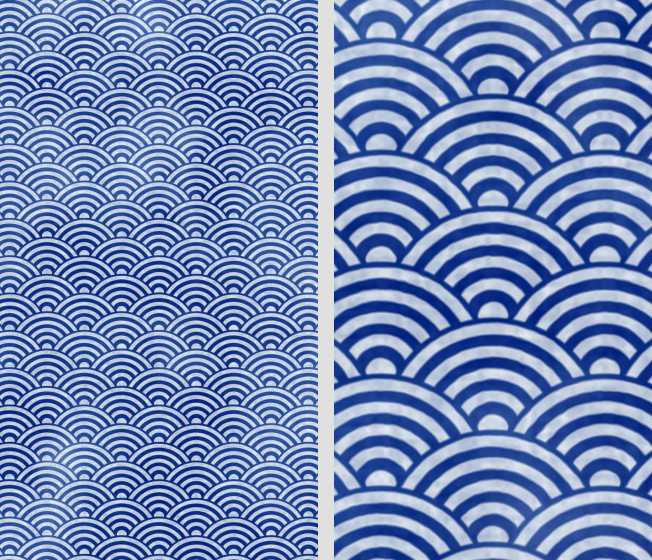
Left: the whole. Right: its middle third, enlarged.
This pattern is drawn by a Shadertoy shader. Its source:

```glsl
// Seigaiha waves printed on woven cotton: rows of overlapping concentric arcs,
// composited from back to front, each row shifted by half a repeat.
// Layered value noise fades the dye in patches; stretched noise forms threads.

const float RADIUS = 1.0 / 15.0;     // scale radius, as a part of canvas height
const float ROW_STEP = 0.5;          // all lengths below are in scale radii
const float ROW_ORIGIN = 0.164;
const float RING_PITCH = 0.2;
const float RING_HALF_WIDTH = 0.051;
const float DOT_RADIUS = 0.14;
const float EDGE_WOBBLE = 0.022;
const float MIN_SOFTNESS = 0.016;
const vec2 THREAD_DENSITY = vec2(4.0, 19.0);
const float THREAD_ON_INK = 0.13;
const float THREAD_ON_PAINT = 0.24;

const vec3 INK_DEEP = vec3(0.025, 0.155, 0.495);
const vec3 INK_MID = vec3(0.15, 0.30, 0.60);
const vec3 INK_FADED = vec3(0.40, 0.52, 0.74);
const vec3 PAINT = vec3(0.81, 0.85, 0.91);

float hash(vec2 p) {
    return fract(sin(dot(p, vec2(127.1, 311.7))) * 43758.5453);
}

float noise(vec2 p) {
    vec2 cell = floor(p);
    vec2 f = fract(p);
    f = f * f * (3.0 - 2.0 * f);
    float low = mix(hash(cell), hash(cell + vec2(1.0, 0.0)), f.x);
    float high = mix(hash(cell + vec2(0.0, 1.0)), hash(cell + 1.0), f.x);
    return mix(low, high, f.y);
}

float fbm(vec2 p) {
    float sum = 0.0;
    float amplitude = 0.5;
    for (int i = 0; i < 4; i++) {
        sum += amplitude * noise(p);
        p = p * 2.03 + 17.3;
        amplitude *= 0.5;
    }
    return sum / 0.9375;
}

// Signed distance to the painted rings and central dot of one scale
float ringDistance(float d) {
    float ring = abs(fract(d / RING_PITCH) - 0.5) * RING_PITCH - RING_HALF_WIDTH;
    return d < RING_PITCH ? d - DOT_RADIUS : ring;
}

// Paint coverage; lower rows lie in front of higher ones
float waves(vec2 p, float wobble, float softness) {
    float front = ceil((p.y - 1.1 - ROW_ORIGIN) / ROW_STEP);
    float paint = 0.0;
    for (int i = 3; i >= 0; i--) {
        float row = front + float(i);
        float x = mod(p.x + mod(row, 2.0) + 1.0, 2.0) - 1.0;
        float d = length(vec2(x, p.y - ROW_ORIGIN - row * ROW_STEP));
        float rings = 1.0 - smoothstep(-softness, softness, ringDistance(d) + wobble);
        float inside = 1.0 - smoothstep(-softness, softness, d - 1.0);
        paint = mix(paint, rings, inside);
    }
    return paint;
}

void mainImage(out vec4 fragColor, in vec2 fragCoord) {
    float unit = iResolution.y * RADIUS;
    vec2 p = (fragCoord - vec2(0.5 * iResolution.x, 0.0)) / unit;
    float softness = max(0.75 / unit, MIN_SOFTNESS);

    // Weave: weft and warp threads plus fine lint
    float weft = noise(p * THREAD_DENSITY + 40.0);
    float warp = noise(p * THREAD_DENSITY.yx + 90.0);
    float lint = noise(p * 24.0 + 7.0);
    float weave = 0.4 * weft + 0.35 * warp + 0.25 * lint - 0.5;

    // Cloudy dye and a few rubbed, paler spots
    float dye = smoothstep(0.25, 0.68, fbm(p * 0.42 + 3.7));
    float rubbed = smoothstep(0.55, 0.85, fbm(p * 0.38 + 61.0));
    vec3 ink = mix(INK_DEEP, INK_MID, dye);
    ink = mix(ink, INK_FADED, 0.75 * rubbed);
    ink += THREAD_ON_INK * weave * vec3(1.0, 1.0, 0.8);

    // Uneven paint lets some blue cloth show through
    vec3 paint = PAINT + 0.05 * rubbed - 0.035 * (1.0 - dye);
    paint += THREAD_ON_PAINT * weave * vec3(1.0, 0.85, 0.55);

    float coverage = waves(p, EDGE_WOBBLE * weave, softness);
    vec3 color = mix(ink, paint, coverage * (0.97 + 0.1 * weave));
    fragColor = vec4(clamp(color, 0.0, 1.0), 1.0);
}
```
